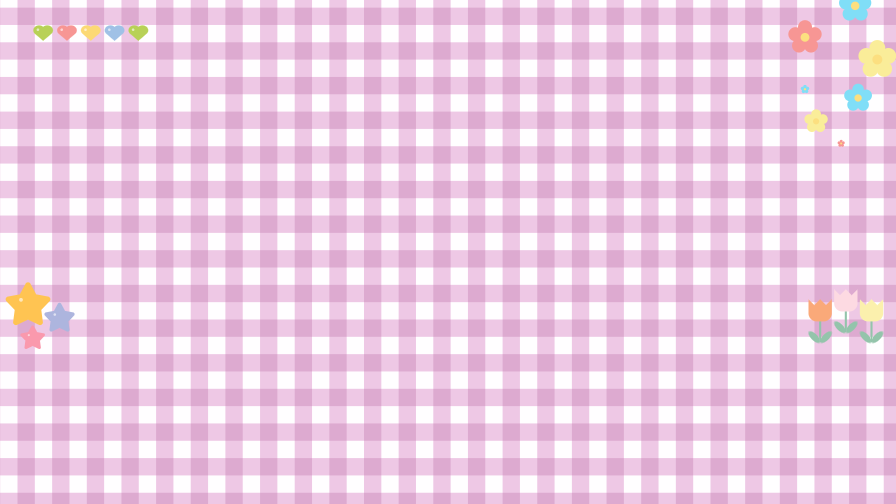
Write a WebGL 1 fragment shader that draws this pattern.

```glsl
precision highp float;
// Pink gingham cloth with small pastel hearts, stars, flowers and tulips near its edges.

uniform vec2 u_resolution;

// Layout units: the canvas is CANVAS_WIDTH units wide, origin at the lower left
const float CANVAS_WIDTH = 768.0;
const float CHECK_PERIOD = 29.7;
const vec2 CHECK_START = vec2(15.0, 24.5);
const float HEART_SPACING = 20.4;
const float TULIP_SPACING = 22.0;

const vec3 WHITE = vec3(1.0, 0.995, 1.0);
const vec3 LIGHT_PINK = vec3(0.933, 0.784, 0.898);
const vec3 DEEP_PINK = vec3(0.867, 0.667, 0.815);
const vec3 CORAL = vec3(0.97, 0.59, 0.58);
const vec3 ROSE = vec3(0.98, 0.60, 0.68);
const vec3 LEMON = vec3(0.98, 0.93, 0.60);
const vec3 HONEY = vec3(1.0, 0.77, 0.32);
const vec3 SKY = vec3(0.50, 0.87, 0.97);
const vec3 PERIWINKLE = vec3(0.68, 0.71, 0.87);
const vec3 LIME = vec3(0.72, 0.82, 0.34);
const vec3 LEAF = vec3(0.58, 0.77, 0.67);

float cover(float d) {
  return clamp(0.5 - d * u_resolution.x / CANVAS_WIDTH, 0.0, 1.0);
}

float band(float x) {
  float offset = mod(x + 0.25 * CHECK_PERIOD, CHECK_PERIOD) - 0.5 * CHECK_PERIOD;
  return cover(abs(offset) - 0.25 * CHECK_PERIOD);
}

vec3 gingham(vec2 p) {
  float across = band(p.x - CHECK_START.x);
  float down = band(p.y - CHECK_START.y);
  return mix(mix(WHITE, LIGHT_PINK, across), mix(LIGHT_PINK, DEEP_PINK, across), down);
}

// Folds the plane into one of five mirrored sectors, with its axis along x
vec2 foldFive(vec2 p) {
  const float SECTOR = 1.256637;
  float a = mod(atan(p.x, p.y) + 0.5 * SECTOR, SECTOR) - 0.5 * SECTOR;
  return length(p) * vec2(cos(a), abs(sin(a)));
}

float heartShape(vec2 p) {
  p.x = abs(p.x);
  if (p.x + p.y > 1.0) return length(p - vec2(0.25, 0.75)) - 0.3536;
  float edge = min(length(p - vec2(0.0, 1.0)), length(p - 0.5 * max(p.x + p.y, 0.0)));
  return edge * sign(p.x - p.y);
}

float starShape(vec2 p, float radius) {
  float rounding = 0.12 * radius;
  vec2 tip = vec2(radius - rounding, 0.0);
  vec2 side = 0.53 * tip.x * vec2(0.809, 0.588) - tip;
  vec2 q = foldFive(p) - tip;
  float along = clamp(dot(q, side) / dot(side, side), 0.0, 1.0);
  return length(q - side * along) * sign(q.y * side.x - q.x * side.y) * -1.0 - rounding;
}

float tulipHead(vec2 p) {
  vec2 q = abs(p - vec2(0.0, 2.0)) - vec2(3.0, 5.0);
  float cup = length(max(q, 0.0)) + min(max(q.x, q.y), 0.0) - 7.0;
  float zigzag = 2.0 * abs(fract(p.x / 10.0) - 0.5);
  return max(cup, 0.7 * (p.y - 4.0 - 5.0 * zigzag));
}

float tulipStem(vec2 p) {
  float stalk = max(abs(p.x) - 0.9, abs(p.y + 18.0) - 10.0);
  vec2 q = vec2(abs(p.x), p.y) - vec2(5.0, -23.5);
  q = 0.7071 * vec2(q.x + q.y, q.y - q.x);
  return min(stalk, 2.8 * (length(q / vec2(6.5, 2.8)) - 1.0));
}

void addStar(inout vec3 color, vec2 p, float radius, vec3 tint) {
  color = mix(color, tint, cover(starShape(p, radius)));
  float glint = length(p - radius * vec2(-0.3, 0.25)) - 0.08 * radius;
  color = mix(color, WHITE, 0.6 * cover(glint));
}

void addFlower(inout vec3 color, vec2 p, float radius, vec3 tint) {
  float petals = length(foldFive(p) - vec2(0.58 * radius, 0.0)) - 0.4 * radius;
  color = mix(color, tint, cover(min(petals, length(p) - 0.45 * radius)));
  color = mix(color, mix(LEMON, HONEY, 0.35), cover(length(p) - 0.25 * radius));
}

void main() {
  vec2 p = gl_FragCoord.xy * CANVAS_WIDTH / u_resolution.x;
  vec3 color = gingham(p);

  // Row of hearts; the first colour returns at the end
  for (int i = 0; i < 5; i++) {
    vec3 tint = i == 1 ? CORAL : i == 2 ? mix(LEMON, HONEY, 0.5) : i == 3 ? mix(SKY, PERIWINKLE, 0.7) : LIME;
    vec2 q = p - vec2(37.0 + HEART_SPACING * float(i), 397.0);
    color = mix(color, tint, cover(12.0 * heartShape(q / vec2(14.0, 12.0))));
    color = mix(color, WHITE, 0.6 * cover(length(q - vec2(-4.5, 9.5)) - 1.1));
  }

  addStar(color, p - vec2(24.0, 170.0), 20.0, HONEY);
  addStar(color, p - vec2(51.0, 159.0), 13.5, PERIWINKLE);
  addStar(color, p - vec2(28.0, 142.0), 11.0, ROSE);

  addFlower(color, p - vec2(733.0, 427.0), 14.5, SKY);
  addFlower(color, p - vec2(690.0, 400.0), 15.0, CORAL);
  addFlower(color, p - vec2(752.0, 381.0), 17.0, LEMON);
  addFlower(color, p - vec2(735.5, 348.0), 12.5, SKY);
  addFlower(color, p - vec2(699.5, 328.0), 10.5, LEMON);
  addFlower(color, p - vec2(690.0, 355.5), 3.8, SKY);
  addFlower(color, p - vec2(721.0, 309.0), 3.2, CORAL);

  // Three tulips, the middle one raised
  for (int i = 0; i < 3; i++) {
    vec3 tint = i == 0 ? mix(CORAL, HONEY, 0.4) : i == 1 ? mix(ROSE, WHITE, 0.65) : mix(LEMON, WHITE, 0.2);
    vec2 q = p - vec2(703.0 + TULIP_SPACING * float(i), i == 1 ? 175.0 : 166.5);
    color = mix(color, LEAF, cover(tulipStem(q)));
    color = mix(color, tint, cover(tulipHead(q)));
  }

  gl_FragColor = vec4(color, 1.0);
}
```
